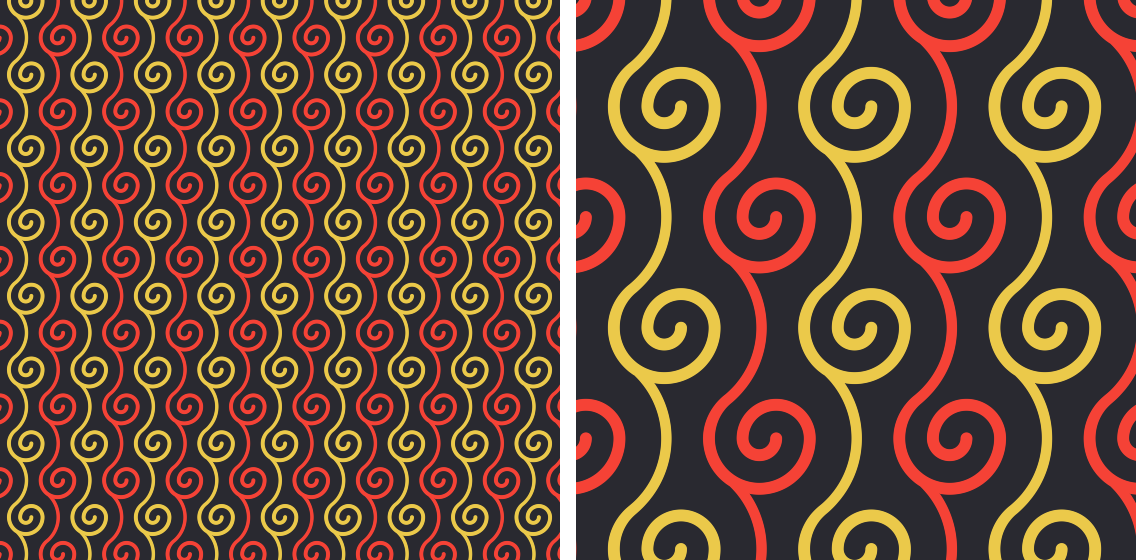
Left, the full canvas; right, a detail of the centre.
Give the GLSL for this pattern, as a WebGL 2 fragment shader.

```glsl
#version 300 es
precision highp float;
// Columns of curling vines in yellow and red on charcoal, the red ones half a
// cell out of step. Each cell has a spiral of half circles with radii 3, 2, 1
// and a wavy stem of two tangent arcs; the canvas is 100 units high.
uniform vec2 u_resolution;
out vec4 outColor;

// Distance to the spiral: half circles about two alternating centres.
float spiralDistance(vec2 p) {
    float fromOrigin = length(p);
    float fromEye = length(p - vec2(1.0, 0.0));
    float lower = min(abs(fromOrigin - 3.0), abs(fromOrigin - 1.0));
    float upper = min(abs(fromEye - 2.0), fromEye); // second term rounds the tip
    return p.y < 0.0 ? lower : upper;
}

// Distance to the stem, which hugs the spiral and swings right between cells.
float stemDistance(vec2 p, float halfHeight) {
    vec2 q = vec2(p.x, abs(p.y));
    float crest = 0.13;
    // Radius that makes the outer arc tangent to the circle of radius 3.
    float radius = (halfHeight * halfHeight + crest * crest - 9.0) / (6.0 + 2.0 * crest);
    vec2 center = vec2(crest - radius, halfHeight);
    bool onInnerArc = center.x * q.y > center.y * q.x;
    return onInnerArc ? abs(length(q) - 3.0) : abs(length(q - center) - radius);
}

// Coverage of one set of vines whose spirals are centred on the given offset.
float vines(vec2 p, vec2 offset, vec2 cell, float pixel) {
    p = mod(p - offset + 0.5 * cell, cell) - 0.5 * cell;
    float stemWidth = mix(0.355, 0.31, smoothstep(0.0, 3.0, abs(p.y)));
    float d = min(spiralDistance(p) - 0.355, stemDistance(p, 0.5 * cell.y) - stemWidth);
    return 1.0 - smoothstep(-0.6 * pixel, 0.6 * pixel, d);
}

void main() {
    float pixel = 100.0 / u_resolution.y;
    vec2 p = gl_FragCoord.xy * pixel;
    vec2 cell = vec2(11.328, 13.173);
    vec2 offset = vec2(4.6, 7.64);

    vec3 charcoal = vec3(0.16, 0.16, 0.19);
    vec3 yellow = vec3(0.92, 0.79, 0.29);
    vec3 red = vec3(0.96, 0.26, 0.21);

    vec3 color = mix(charcoal, yellow, vines(p, offset, cell, pixel));
    color = mix(color, red, vines(p, offset + 0.5 * cell, cell, pixel));
    outColor = vec4(color, 1.0);
}
```
